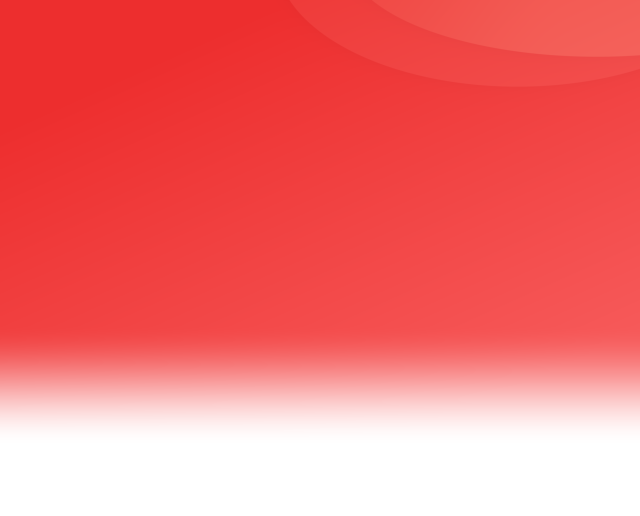
This background is drawn by a WebGL 2 fragment shader. Its source:

```glsl
#version 300 es
precision highp float;
// Red diagonal gradient with two translucent ellipses above, fading to white below.

uniform vec2 u_resolution;
out vec4 fragColor;

// Approximate signed distance to an axis-aligned ellipse.
float ellipseDistance(vec2 p, vec2 radii) {
    float k = length(p / radii);
    return k * (k - 1.0) / max(length(p / (radii * radii)), 1e-4);
}

// Tints the inside of a shape and lays a faint shadow just outside it.
vec3 addLayer(vec3 base, float dist, vec3 tint, float opacity, float pixel) {
    float inside = 1.0 - smoothstep(-pixel, pixel, dist);
    float shadow = 0.018 * exp(-max(dist, 0.0) / 0.012);
    return mix(base * (1.0 - shadow), mix(base, tint, opacity), inside);
}

void main() {
    // Height spans 0 to 1; x keeps the same scale.
    vec2 p = gl_FragCoord.xy / u_resolution.y;
    float pixel = 0.75 / u_resolution.y;

    // Diagonal gradient, flat in the upper left corner.
    float diagonal = clamp((0.45 * p.x + 1.0 - p.y - 0.25) / 0.95, 0.0, 1.0);
    vec3 color = mix(vec3(0.93, 0.18, 0.18), vec3(0.965, 0.35, 0.35), diagonal);

    // Overlapping ellipses along the top edge.
    float outer = ellipseDistance(p - vec2(1.003, 1.084), vec2(0.469, 0.252));
    float inner = ellipseDistance(p - vec2(1.157, 1.085), vec2(0.485, 0.195));
    color = addLayer(color, outer, vec3(1.0, 0.85, 0.78), 0.075, pixel);
    float innerOpacity = mix(0.08, 0.15, smoothstep(0.7, 1.1, p.x));
    color = addLayer(color, inner, vec3(1.0, 0.85, 0.70), innerOpacity, pixel);

    // Soft fade into the white lower band.
    float fade = 1.0 - smoothstep(0.134, 0.369, p.y);
    fragColor = vec4(mix(color, vec3(1.0), fade), 1.0);
}
```
